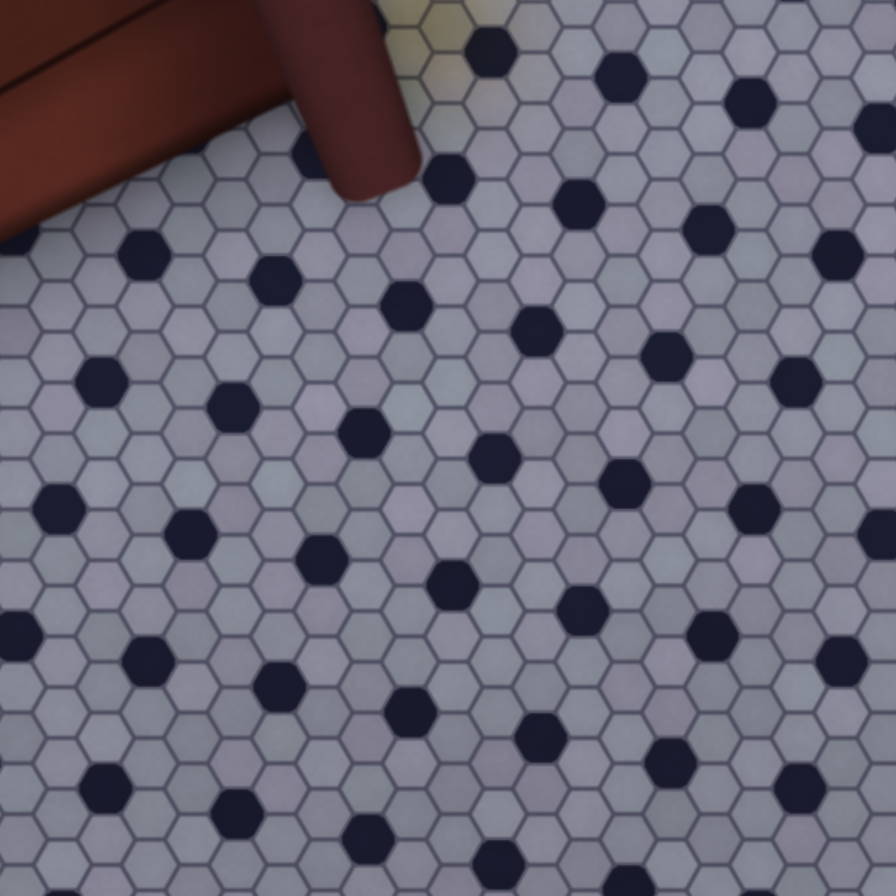
Give the GLSL for this pattern, as a WebGL 2 fragment shader.

```glsl
#version 300 es
precision highp float;
// Hexagonal mosaic floor: pale tiles with every eighth one dark, on a skewed lattice.
// The nearest hexagon centre gives the tile index; distances give grout and edges.
// A wooden panel and a tapered leg cover the upper left corner and shade the floor.
uniform vec2 u_resolution;
out vec4 fragColor;

// Lattice, in canvas units
const vec2 ANCHOR = vec2(0.502, 0.3464);   // centre of one dark tile
const float ROW_PITCH = 0.05668, COLUMN_PITCH = 0.04844;
const float SKEW = 0.0096;
const float BOW = 0.0033;                  // slight lens bulge across the width
const int DARK_PERIOD = 8;
const float HEX_COLUMN = 0.8660;           // column step when the row step is 1

// Tile shape, in row pitches, and colours
const float PALE_INSET = 0.043, PALE_RADIUS = 0.515;
const float DARK_INSET = 0.012, DARK_RADIUS = 0.525;
const float TILE_BLUR = 0.045;
const float TILE_VARIATION = 0.045, GRAIN = 0.025;
const vec3 PALE = vec3(0.525, 0.530, 0.587);
const vec3 DARK = vec3(0.100, 0.105, 0.180);
const vec3 GROUT = vec3(0.315, 0.315, 0.390);
const vec3 WARM_TINT = vec3(0.96, 0.89, 0.66);

// Wood, in canvas units
const vec2 PANEL_POINT = vec2(0.0, 0.729), PANEL_NORMAL = vec2(0.440, -0.898);
const vec2 GROOVE_POINT = vec2(0.0, 0.898), GROOVE_NORMAL = vec2(0.489, -0.872);
const vec2 LEG_TOP = vec2(0.348, 1.0), LEG_AXIS = vec2(0.356, -0.934);
const float LEG_LENGTH = 0.231, LEG_ROUNDING = 0.030;
const float WOOD_BLUR = 0.004;
const vec3 WOOD_LIT = vec3(0.340, 0.160, 0.125);
const vec3 WOOD_DEEP = vec3(0.205, 0.090, 0.080);
const vec3 WOOD_GROOVE = vec3(0.120, 0.050, 0.045);
const vec3 LEG_COLOUR = vec3(0.260, 0.130, 0.135);

float hash(vec2 p) {
    vec3 q = fract(vec3(p.xyx) * 0.1031);
    q += dot(q, q.yzx + 33.33);
    return fract((q.x + q.y) * q.z);
}

float noise(vec2 p) {
    vec2 i = floor(p), f = fract(p);
    f = f * f * (3.0 - 2.0 * f);
    return mix(mix(hash(i), hash(i + vec2(1, 0)), f.x),
               mix(hash(i + vec2(0, 1)), hash(i + vec2(1, 1)), f.x), f.y);
}

// Coverage of the region where d is negative
float inside(float d, float blur) { return 1.0 - smoothstep(-blur, blur, d); }

// Centre of the nearest flat-topped hexagon with unit row pitch
vec2 hexCentre(vec2 p) {
    vec2 cell = vec2(2.0 * HEX_COLUMN, 1.0);
    vec2 a = round(p / cell) * cell;
    vec2 b = (floor(p / cell) + 0.5) * cell;
    return dot(p - a, p - a) < dot(p - b, p - b) ? a : b;
}

vec3 floorTiles(vec2 uv, float pixel) {
    float side = 2.0 * uv.x - 1.0;
    vec2 p = uv - vec2(BOW * (1.0 - side * side), 0.0) - ANCHOR;
    p.x += SKEW * p.y;
    p *= vec2(HEX_COLUMN / COLUMN_PITCH, 1.0 / ROW_PITCH);

    vec2 centre = hexCentre(p);
    float column = round(centre.x / HEX_COLUMN);
    float row = round(centre.y - 0.5 * column);
    int phase = int(row - 2.0 * column) + 100 * DARK_PERIOD;
    bool isDark = phase % DARK_PERIOD == 0;

    vec2 local = p - centre, q = abs(local);
    float hexEdge = max(q.y, q.x * HEX_COLUMN + q.y * 0.5) - 0.5;
    float edge = max(hexEdge + (isDark ? DARK_INSET : PALE_INSET),
                     length(local) - (isDark ? DARK_RADIUS : PALE_RADIUS));

    // Each tile has its own brightness and a faint pink or green tint
    vec2 id = vec2(column, row) + 64.0;
    float tintShift = hash(id + 17.0) - 0.5;
    vec3 tile = isDark ? DARK : PALE;
    tile *= 1.0 + TILE_VARIATION * (2.0 * hash(id) - 1.0);
    tile *= 1.0 + 0.03 * tintShift * vec3(1.0, -1.0, 0.4);
    tile *= 1.02 - 0.12 * dot(local, local);
    return mix(GROUT, tile, inside(edge, max(TILE_BLUR, pixel / ROW_PITCH)));
}

void main() {
    vec2 uv = gl_FragCoord.xy / u_resolution;
    float pixel = 1.0 / min(u_resolution.x, u_resolution.y);
    float woodBlur = max(WOOD_BLUR, pixel);
    // Distances to the leg and the panel behind it
    vec2 fromTop = uv - LEG_TOP;
    float along = dot(fromTop, LEG_AXIS);
    float across = dot(fromTop, vec2(-LEG_AXIS.y, LEG_AXIS.x));
    float halfWidth = mix(0.063, 0.052, clamp(along / LEG_LENGTH, 0.0, 1.0));
    vec2 corner = vec2(along - LEG_LENGTH, abs(across) - halfWidth) + LEG_ROUNDING;
    float leg = length(max(corner, 0.0)) + min(max(corner.x, corner.y), 0.0) - LEG_ROUNDING;
    float panel = max(dot(uv - PANEL_POINT, PANEL_NORMAL), across);
    // Floor with warm glow, wood shadow and broad falloff
    vec3 colour = floorTiles(uv, pixel);
    vec2 glow = (uv - vec2(0.47, 0.98)) / 0.10;
    colour *= mix(vec3(1.0), WARM_TINT, exp(-dot(glow, glow)));
    colour *= 1.0 - 0.42 * exp(-max(panel, 0.0) / 0.06) - 0.12 * exp(-max(leg, 0.0) / 0.02);
    colour *= 0.95 + 0.07 * smoothstep(0.0, 0.6, uv.y);
    // Panel with a groove, then the leg
    float groove = dot(uv - GROOVE_POINT, GROOVE_NORMAL);
    vec3 wood = mix(WOOD_LIT, WOOD_DEEP, smoothstep(0.06, 0.30, uv.x));
    wood *= 0.8 + 0.2 * smoothstep(0.0, 0.06, groove);
    wood = mix(wood, WOOD_GROOVE, inside(abs(groove) - 0.004, woodBlur));
    wood *= 1.0 - 0.5 * smoothstep(-0.03, 0.0, panel);
    colour = mix(colour, wood, inside(panel, woodBlur));
    vec3 legShade = LEG_COLOUR * (1.05 - 0.35 * pow(abs(across) / halfWidth, 3.0));
    colour = mix(colour, legShade, inside(leg, woodBlur));
    colour *= 1.0 + GRAIN * (noise(uv * 170.0) + noise(uv * 45.0) - 1.0);
    fragColor = vec4(colour, 1.0);
}
```
